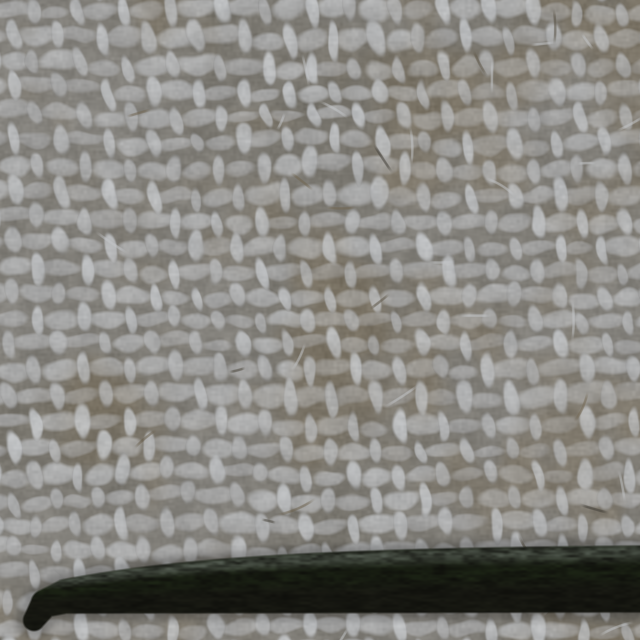
A WebGL 2 fragment shader for this texture:

```glsl
#version 300 es
precision highp float;
// Plain-weave linen with a dark, hooked metal needle lying along the lower edge.
// Alternating cells hold soft elliptical lumps: wide weft floats, tall warp knots.
// Value noise bends the threads and stains the cloth; hashed fibres add wear.

#define THREADS vec2(28.0, 25.0)   // warp columns, weft rows
#define WEFT_SIZE vec2(0.95, 0.40) // half size of a weft float, in cells
#define WARP_SIZE vec2(0.36, 0.66) // half size of a warp knot, in cells
#define BEND 0.55                  // thread wander, in cells
#define STAIN 0.75                 // strength of brown patches
#define FIBRES 38                  // number of stray hairs
#define GAP vec3(0.41, 0.395, 0.355)
#define MID vec3(0.605, 0.602, 0.597)
#define LIGHT vec3(0.765, 0.775, 0.785)
#define BROWN vec3(0.46, 0.41, 0.32)
#define METAL vec3(0.085, 0.088, 0.065)
#define SHEEN vec3(0.40, 0.43, 0.40)

uniform vec2 u_resolution;
out vec4 fragColor;

float hash(vec2 p) {
  vec3 q = fract(p.xyx * 0.1031);
  q += dot(q, q.yzx + 33.33);
  return fract((q.x + q.y) * q.z);
}

float noise(vec2 p) {
  vec2 i = floor(p), f = fract(p);
  f = f * f * (3.0 - 2.0 * f);
  return mix(mix(hash(i), hash(i + vec2(1, 0)), f.x),
             mix(hash(i + vec2(0, 1)), hash(i + vec2(1, 1)), f.x), f.y);
}

// Coverage and tone of the lumps whose cell parity is given.
vec2 lumps(vec2 p, float parity, vec2 size) {
  float cover = 0.0, weight = 0.001, tone = 0.0;
  for (int j = -1; j <= 1; j++)
    for (int i = -1; i <= 1; i++) {
      vec2 cell = floor(p) + vec2(i, j);
      if (mod(cell.x + cell.y, 2.0) != parity) continue;
      vec2 rnd = vec2(hash(cell + 40.0), hash(cell + 90.0));
      vec2 d = p - cell - 0.5 - 0.2 * (rnd - 0.5);
      d += vec2(0.16, -0.07) * d.yx;
      d /= size * (0.82 + 0.36 * rnd.yx);
      float h = max(0.0, 1.0 - dot(d, d));
      cover = max(cover, h);
      weight += h;
      tone += h * (0.6 * rnd.x + 0.18 * d.y + 0.25 * h);
    }
  return vec2(smoothstep(0.0, 0.65, cover), tone / weight);
}

vec3 linen(vec2 uv) {
  vec2 p = uv * THREADS + 60.0;
  p += BEND * (vec2(noise(uv * 5.0 + 7.0), noise(uv * vec2(4.0, 9.0) + 31.0)) - 0.5);
  p += 0.22 * (vec2(noise(p * 1.3), noise(p * 1.3 + 50.0)) - 0.5);
  float fuzz = noise(uv * 6.0 + 3.0);
  float patchy = noise(uv * 8.0 + 12.0) * 0.6 + noise(uv * 21.0) * 0.4;
  float stain = STAIN * smoothstep(0.42, 0.85, patchy + 0.14 * (uv.x + uv.y - 1.0));
  vec2 weft = lumps(p, 0.0, WEFT_SIZE);
  vec2 warp = lumps(p, 1.0, WARP_SIZE);

  vec3 col = mix(GAP, BROWN, 0.5 * stain);
  col = mix(col, MID, 0.22 + 0.22 * fuzz);
  col = mix(col, mix(MID, LIGHT, weft.y * 0.85), weft.x * 0.88);
  col *= 1.0 - 0.07 * smoothstep(0.0, 0.5, warp.x);
  col = mix(col, mix(MID, LIGHT, 0.25 + warp.y), warp.x * 0.92);
  col = mix(col, MID, 0.22 * fuzz);
  col = mix(col, BROWN, stain * (0.38 - 0.22 * warp.x));
  float grain = noise(uv * vec2(210.0, 130.0)) + noise(uv * vec2(90.0, 240.0)) - 1.0;
  return col + 0.035 * grain + 0.05 * (noise(uv * 45.0) - 0.5);
}

// Short bent hairs, pale or brown, scattered over the cloth.
vec3 addFibres(vec3 col, vec2 uv) {
  for (int i = 0; i < FIBRES; i++) {
    vec2 id = vec2(i, i * 3 + 5);
    float angle = 6.283 * hash(id + 2.0), kind = hash(id + 8.0);
    vec2 d = uv - vec2(sqrt(hash(id)), hash(id + 17.0));
    d = mat2(cos(angle), sin(angle), -sin(angle), cos(angle)) * d;
    float reach = mix(0.012, 0.035, hash(id + 23.0));
    d.y += 9.0 * (kind - 0.5) * d.x * d.x;
    float ink = smoothstep(0.0032, 0.0006, abs(d.y)) * smoothstep(reach, 0.4 * reach, abs(d.x));
    vec3 tint = kind < 0.5 ? LIGHT : mix(BROWN, GAP * 0.55, hash(id + 29.0));
    col = mix(col, tint, 0.55 * ink);
  }
  return col;
}

// Distance to a segment whose radius tapers from ra to rb.
float taper(vec2 p, vec2 a, vec2 b, float ra, float rb) {
  vec2 ab = b - a;
  float t = clamp(dot(p - a, ab) / dot(ab, ab), 0.0, 1.0);
  return length(p - a - ab * t) - mix(ra, rb, t);
}

void main() {
  vec2 uv = gl_FragCoord.xy / u_resolution;
  float px = 1.0 / min(u_resolution.x, u_resolution.y);
  vec3 col = addFibres(linen(uv), uv);

  // Needle outline: a rising shaft and a bent tip.
  float base = 0.041 + 0.002 * uv.x;
  float top = 0.095 + 0.055 * (1.0 - exp(-3.5 * max(uv.x - 0.1, 0.0)));
  float shaft = max(max(uv.y - top, base - uv.y), 0.1 - uv.x);
  float hook = min(taper(uv, vec2(0.102, 0.068), vec2(0.070, 0.057), 0.027, 0.022),
                   taper(uv, vec2(0.070, 0.057), vec2(0.053, 0.031), 0.022, 0.017));
  float needle = min(shaft, hook);
  col *= 1.0 - 0.22 * smoothstep(0.022, 0.0, needle);

  // Worn metal: broken sheen near the top edge and a faint green flank.
  float t = (uv.y - base) / (top - base);
  float scratches = noise(uv * vec2(38.0, 190.0)) * 0.6 + noise(uv * vec2(110.0, 260.0)) * 0.4;
  float gleam = smoothstep(0.68, 0.90, t) * smoothstep(1.05, 0.93, t);
  vec3 metal = METAL * (0.65 + 0.6 * scratches);
  metal += vec3(0.01, 0.04, 0.005) * smoothstep(0.3, 0.6, t) * scratches;
  metal = mix(metal, SHEEN, gleam * (0.15 + 0.85 * scratches) * 0.8);
  col = mix(col, metal, smoothstep(1.5 * px, -1.5 * px, needle));
  fragColor = vec4(clamp(col, 0.0, 1.0), 1.0);
}
```
